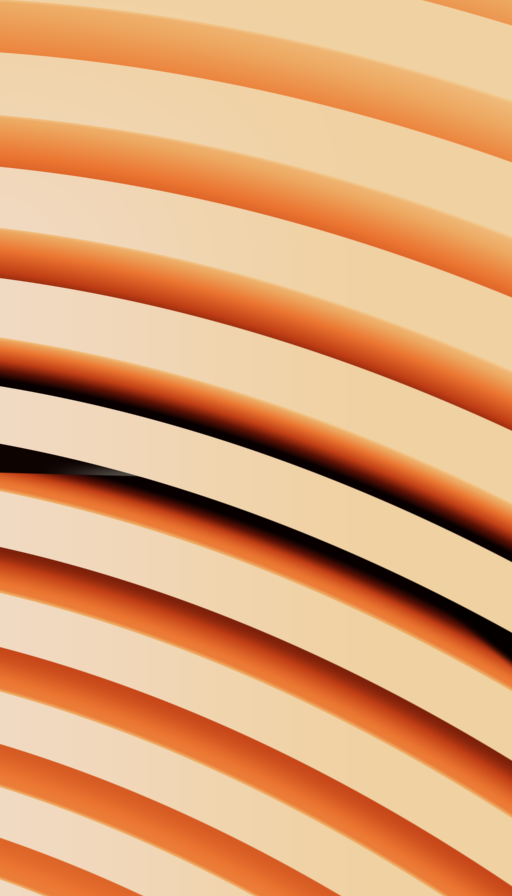
Write a Shadertoy shader that draws this background.

```glsl
// Sweeping bands of ember-toned ribbon over warm cream paper.
// A family of parabolas is inverted to give each point a ribbon coordinate;
// each ribbon then runs along a heat ramp, darkest around the middle rows.

#define DARK_ROW_Y 0.431      // height (from the top) of the darkest ribbon's lower edge
#define ROW_SPACING 0.1189    // distance between ribbons at the left side
#define ROW_SHRINK 0.00176    // spacing lost per row going down
#define RIBBON_WIDTH 0.455    // share of a row covered by ribbon
#define TILT vec3(0.165, 0.292, 0.118)  // slope at the left: base, linear, quadratic
#define BEND vec2(0.3126, 0.171)        // curvature: base, linear
#define CREAM vec3(0.94, 0.82, 0.635)
#define BLUSH vec3(0.945, 0.855, 0.765)

// Black through ember red and orange to pale tan
vec3 heatColor(float h) {
    vec3 c = mix(vec3(0.03, 0.0, 0.0), vec3(0.37, 0.07, 0.02), clamp(h / 0.2, 0.0, 1.0));
    c = mix(c, vec3(0.75, 0.24, 0.08), clamp((h - 0.2) / 0.2, 0.0, 1.0));
    c = mix(c, vec3(0.92, 0.46, 0.19), clamp((h - 0.4) / 0.25, 0.0, 1.0));
    c = mix(c, vec3(0.93, 0.66, 0.38), clamp((h - 0.65) / 0.2, 0.0, 1.0));
    return mix(c, vec3(0.95, 0.79, 0.56), clamp((h - 0.85) / 0.2, 0.0, 1.0));
}

// Where the curve through (x, y) meets the left side, relative to the dark row
float curveStart(float x, float y) {
    float q = y - TILT.x * x - BEND.x * x * x;
    float k = 1.0 + TILT.y * x + BEND.y * x * x;
    return 2.0 * q / (k + sqrt(max(k * k + 4.0 * TILT.z * x * q, 0.0)));
}

// Row number as a continuous value, with rows closing up downwards
float rowCoord(float d) {
    float disc = ROW_SPACING * ROW_SPACING - 4.0 * ROW_SHRINK * d;
    return 2.0 * d / (ROW_SPACING + sqrt(max(disc, 0.0)));
}

// Heat across a ribbon: s runs from its upper edge (0) to its lower edge (1)
float ribbonHeat(float row, float s, float x) {
    if (row < 0.5) {
        float lowerEdge = 0.85 - exp(0.65 * row);
        float upperEdge = 0.88 + 0.16 * x;
        return mix(upperEdge, lowerEdge, s) + 0.1 * (1.0 - smoothstep(0.0, 0.07, s));
    }
    float upperEdge = 0.62 - 0.72 * exp(-0.7 * (row - 1.0));
    float rim = 0.2 * smoothstep(0.9, 1.0, s);
    return mix(upperEdge, 0.68, smoothstep(0.0, 0.92, s)) + rim;
}

void mainImage(out vec4 fragColor, in vec2 fragCoord) {
    float x = fragCoord.x / iResolution.y;
    float down = 1.0 - fragCoord.y / iResolution.y;
    float pixel = 1.0 / iResolution.y;

    // Paper, with a blush fading in from the left
    float blush = (1.0 - smoothstep(-0.05, 0.45, x)) * smoothstep(-0.05, 0.3, down);
    vec3 color = mix(CREAM, BLUSH, blush);

    // Ribbon coordinates, centred so that rows wrap inside the paper
    float n = rowCoord(curveStart(x, down - DARK_ROW_Y)) + 0.5 * RIBBON_WIDTH;
    float row = floor(n + 0.5);
    float offset = n - row;
    float s = clamp(offset / RIBBON_WIDTH + 0.5, 0.0, 1.0);
    vec3 ribbon = heatColor(ribbonHeat(row, s, x));

    // Folds of shadow at both ends of the first lower ribbon
    if (abs(row - 1.0) < 0.5) {
        float foldLine = down - 0.5275 - 0.026 * x;
        float fold = 1.0 - smoothstep(-pixel, pixel, foldLine);
        float gleam = smoothstep(0.04, 0.15, x) * smoothstep(-0.016, 0.0, foldLine);
        vec3 foldColor = mix(vec3(0.05, 0.01, 0.005), vec3(0.32, 0.3, 0.28), gleam);
        ribbon = mix(ribbon, foldColor, fold);

        float rightLine = down - 0.67 - 0.84 * (x - 0.488);
        float rightFold = (1.0 - smoothstep(-0.008, 0.008, rightLine)) * smoothstep(0.46, 0.5, x);
        ribbon = mix(ribbon, vec3(0.02, 0.0, 0.0), rightFold);
    }

    // Smooth ribbon edges
    float w = 0.75 * fwidth(n);
    float cover = 1.0 - smoothstep(-w, w, abs(offset) - 0.5 * RIBBON_WIDTH);
    fragColor = vec4(mix(color, ribbon, cover), 1.0);
}
```
